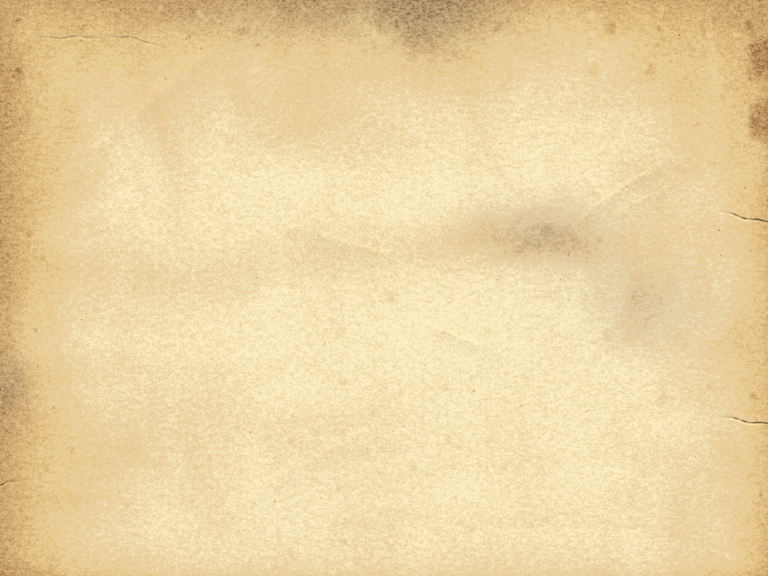
A Shadertoy shader for this texture:

```glsl
// Aged parchment: cream paper with browned edges, grey smudges, folds, cracks and foxing.
#define EDGE_WIDTH 0.085
#define EDGE_AGE 0.70
#define MOTTLE 0.14
#define GRAIN 0.19
#define FOXING 0.22
#define SPECKS 0.5
#define SMUDGE_AGE 0.42
#define SMUDGE_GREY 0.28
#define FOLD_DEPTH 0.07
#define CRACK_DEPTH 0.55

// Paper tones from fresh to most aged
const vec3 PAPER[6] = vec3[6](
    vec3(0.965, 0.895, 0.715), vec3(0.92, 0.82, 0.63), vec3(0.91, 0.79, 0.56),
    vec3(0.85, 0.71, 0.48), vec3(0.76, 0.61, 0.40), vec3(0.60, 0.43, 0.25));

vec3 paperTone(float age) {
    float s = clamp(age, -0.1, 1.0) * 5.0;
    int i = clamp(int(s), 0, 4);
    return mix(PAPER[i], PAPER[i + 1], s - float(i));
}

vec2 hash2(vec2 c) {
    return fract(sin(vec2(dot(c, vec2(127.1, 311.7)), dot(c, vec2(269.5, 183.3)))) * 43758.5);
}

// Warped, rotated sine octaves for cloudy mottling
float layeredSines(vec2 p) {
    float sum = 0.0, amp = 0.5;
    for (int i = 0; i < 6; i++) {
        p = mat2(0.8, 0.6, -0.6, 0.8) * p * 1.75 + 1.3;
        p += 0.7 * sin(p.yx * 1.1);
        sum += amp * sin(p.x) * sin(p.y);
        amp *= 0.66;
    }
    return sum;
}

// Distance to the nearest cell point
float cellular(vec2 p) {
    vec2 cell = floor(p);
    float nearest = 2.0;
    for (int y = -1; y <= 1; y++)
    for (int x = -1; x <= 1; x++) {
        vec2 c = cell + vec2(x, y);
        nearest = min(nearest, length(c + hash2(c) - p));
    }
    return nearest;
}

// Difference of turned cell layers: even, netless paper tooth
float paperTooth(vec2 p) {
    vec2 q = mat2(0.8, 0.6, -0.6, 0.8) * p;
    return cellular(p * vec2(170.0, 250.0)) - cellular(q * 205.0 + 31.0)
        + 0.7 * (cellular(p * vec2(60.0, 130.0) + 7.0) - cellular(q * 95.0 + 53.0));
}

// Random soft flecks: at most one per cell, turned and stretched
float flecks(vec2 p, float cells, float share, float radius) {
    vec2 c = floor(p * cells);
    vec2 shape = hash2(c - cells);
    vec2 q = fract(p * cells) - 0.3 - 0.4 * hash2(c + cells);
    float turn = 6.283 * shape.y;
    q = mat2(cos(turn), -sin(turn), sin(turn), cos(turn)) * q;
    q.y *= 1.0 + 1.2 * fract(shape.x * 7.0);
    float size = radius * (0.4 + 0.6 * shape.x);
    float present = step(hash2(c + 3.7).x, share);
    return present * (1.0 - smoothstep(size * 0.2, size, length(q)));
}

float blot(vec2 p, vec2 centre, vec2 radius) {
    vec2 q = (p - centre) / radius;
    return exp(-dot(q, q));
}

// Signed distance to a wavering line from a to b, and its end fade
vec2 waveringLine(vec2 p, vec2 a, vec2 b) {
    vec2 dir = normalize(b - a);
    float t = dot(p - a, dir) / length(b - a);
    float d = dot(p - a, vec2(-dir.y, dir.x));
    d += 0.004 * sin(t * 6.0 + a.x * 9.0) + 0.0012 * sin(t * 21.0 + a.y * 20.0);
    return vec2(d, smoothstep(0.0, 0.4, t) * (1.0 - smoothstep(0.6, 1.0, t)));
}

// Pale crest with a soft shadow trailing off on one side
float fold(vec2 p, vec2 a, vec2 b, float width) {
    vec2 l = waveringLine(p, a, b);
    float crest = exp(-l.x * l.x / (width * width));
    float shadow = smoothstep(0.0, 2.0 * width, -l.x) * exp(min(l.x, 0.0) / (5.0 * width));
    return l.y * (0.6 * crest - 0.8 * shadow);
}

// Thin dark tear with a faint pale lip
float crack(vec2 p, vec2 a, vec2 b) {
    float width = max(0.0015, 0.7 / iResolution.y);
    vec2 l = waveringLine(p, a, b);
    vec2 side = vec2(l.x, l.x + 2.2 * width) / width;
    side = exp(-side * side);
    float broken = 0.7 + 0.3 * sin(p.x * 190.0 + 3.0 * sin(p.x * 83.0));
    return l.y * (0.2 * side.y - broken * side.x);
}

void mainImage(out vec4 fragColor, in vec2 fragCoord) {
    vec2 p = fragCoord / iResolution.y;
    float aspect = iResolution.x / iResolution.y;
    float cloud = layeredSines(p * 1.6);
    float fine = layeredSines(p * 9.0 + 4.0);

    // Browning from the borders, weaker below
    float reach = EDGE_WIDTH * (1.0 + 0.5 * cloud + 0.25 * fine);
    vec3 border = exp(-vec3(p.x, aspect - p.x, 1.0 - p.y) / reach);
    float edge = 1.0 - (1.0 - border.x) * (1.0 - 0.8 * border.y) * (1.0 - 0.85 * border.z);
    float age = 0.015 + 0.1 * smoothstep(0.3, 0.95, p.y) + EDGE_AGE * edge;
    age += 0.25 * exp(-p.y / 0.025) + MOTTLE * cloud + 0.07 * fine;

    // Tan veils and grey smudges
    vec2 w = p + 0.03 * vec2(fine, cloud);
    age += 0.15 * blot(w, vec2(0.65, 0.54 + 0.06 * (p.x - 0.6)), vec2(0.5, 0.05));
    age += 0.12 * blot(w, vec2(0.5, 0.82), vec2(0.25, 0.12));
    float smudge = blot(w, vec2(0.95, 0.575), vec2(0.12, 0.055))
        + 0.85 * blot(w, vec2(1.11, 0.46), vec2(0.12, 0.08))
        + 0.75 * blot(w, vec2(0.76, 0.97), vec2(0.12, 0.06))
        + 0.5 * blot(w, vec2(0.52, 0.98), vec2(0.22, 0.05))
        + 0.6 * blot(w, vec2(0.01, 0.34), vec2(0.04, 0.05));
    age += SMUDGE_AGE * smudge * (1.0 + 0.4 * fine);
    age -= 0.2 * smoothstep(0.85, 0.97, p.y) * flecks(p, 24.0, 0.45, 0.3);

    // Square-ish stains on the right border
    for (int i = 0; i < 2; i++) {
        vec2 q = abs(w - vec2(aspect - 0.008, 0.895 - 0.11 * float(i))) / vec2(0.03, 0.038);
        age += 0.45 * (1.0 - smoothstep(0.5, 1.25, pow(dot(q * q, q * q), 0.25)));
    }

    // Foxing, specks and fibres
    age += FOXING * (0.6 + edge) * (flecks(p, 11.0, 0.3, 0.22) + 0.7 * flecks(p, 19.0, 0.15, 0.25));
    age += SPECKS * (flecks(p, 26.0, 0.08, 0.11) + 0.35 * flecks(p, 70.0, 0.18, 0.24));

    // Soft shoulder keeps the darkest parts modelled, then grain
    float excess = max(age - 0.55, 0.0);
    age = min(age, 0.55) + 0.45 * (1.0 - exp(-excess / 0.45));
    age += GRAIN * paperTooth(p);

    // Soft folds and sharp cracks
    float folds = fold(p, vec2(0.98, 0.60), vec2(1.19, 0.755), 0.004)
        + 0.7 * fold(p, vec2(1.06, 0.62), vec2(1.19, 0.70), 0.003)
        + 0.8 * fold(p, vec2(0.48, 0.615), vec2(0.74, 0.55), 0.004)
        + 0.7 * fold(p, vec2(0.70, 0.465), vec2(0.92, 0.36), 0.003)
        + 0.35 * fold(p, vec2(0.30, 0.06), vec2(0.78, 0.35), 0.009)
        + 0.35 * fold(p, vec2(0.08, 0.68), vec2(0.50, 1.03), 0.009);
    float cracks = crack(p, vec2(aspect - 0.1, 0.634), vec2(aspect + 0.06, 0.610))
        + crack(p, vec2(aspect - 0.1, 0.278), vec2(aspect + 0.06, 0.262))
        + 0.4 * crack(p, vec2(0.05, 0.942), vec2(0.20, 0.928))
        + 0.4 * crack(p, vec2(0.15, 0.947), vec2(0.30, 0.916))
        + 0.8 * crack(p, vec2(-0.03, 0.16), vec2(0.035, 0.162));

    vec3 colour = paperTone(age);
    colour = mix(colour, vec3(dot(colour, vec3(0.34))), SMUDGE_GREY * min(smudge, 1.0));
    colour *= 1.0 + FOLD_DEPTH * folds + CRACK_DEPTH * cracks;
    fragColor = vec4(clamp(colour, 0.0, 1.0), 1.0);
}
```
